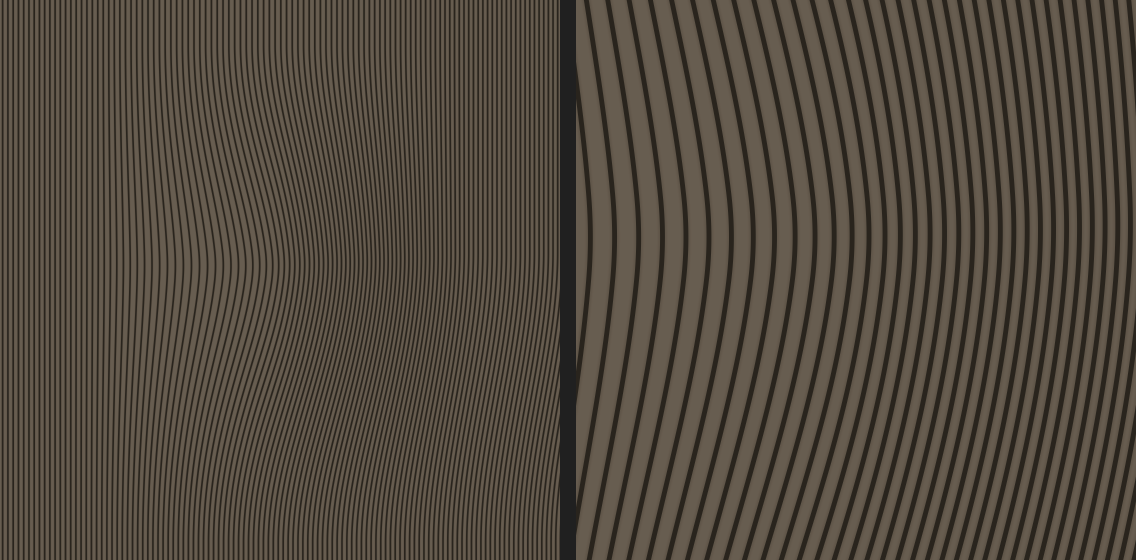
Left, the full canvas; right, a detail of the centre.
A WebGL 2 fragment shader for this pattern:

```glsl
#version 300 es
precision highp float;

uniform vec2 u_resolution;
out vec4 fragColor;

const float LINE_COUNT = 106.0;     // lines per canvas width at the left edge
const float CROWDING = 0.07;        // extra density toward the right
const float LINE_WIDTH = 0.0029;    // in canvas units
const float SHOULDER = 0.0022;      // soft shade beside each line
const float SWELL_HEIGHT = 0.07;    // broad shift of the right side
const float CREST_HEIGHT = 0.065;   // local bulge near the centre

const vec3 FACE_COLOR = vec3(0.405, 0.363, 0.312);
const vec3 SHOULDER_COLOR = vec3(0.37, 0.33, 0.28);
const vec3 LINE_COLOR = vec3(0.16, 0.142, 0.115);

// Sideways shift of the lines at a point
float lineShift(vec2 p) {
    float rise = smoothstep(0.03, 0.55, p.y);
    float fall = 1.0 - smoothstep(0.5, 0.92, p.y);
    float swell = smoothstep(0.1, 0.8, p.x);
    float crest = smoothstep(0.15, 0.52, p.x) * (1.0 - smoothstep(0.48, 0.85, p.x));
    return rise * (SWELL_HEIGHT * swell + CREST_HEIGHT * crest * fall);
}

// Continuous line index; each whole step is one repeat
float linePhase(vec2 p) {
    return LINE_COUNT * (p.x + CROWDING * p.x * p.x - lineShift(p));
}

// Phase gradient by central differences
vec2 phaseGradient(vec2 p) {
    vec2 e = vec2(0.001, 0.0);
    return vec2(linePhase(p + e.xy) - linePhase(p - e.xy),
                linePhase(p + e.yx) - linePhase(p - e.yx)) / (2.0 * e.x);
}

void main() {
    float canvasSize = min(u_resolution.x, u_resolution.y);
    vec2 p = gl_FragCoord.xy / canvasSize;
    float pixel = 1.0 / canvasSize;

    // Distance to the nearest line centre, in canvas units
    float toLine = abs(fract(linePhase(p)) - 0.5) / length(phaseGradient(p));
    float halfWidth = 0.5 * LINE_WIDTH;

    // Flat face, shaded shoulder, then the smoothed line
    float face = smoothstep(halfWidth, halfWidth + SHOULDER, toLine);
    float line = clamp(0.5 + (halfWidth - toLine) / pixel, 0.0, 1.0);
    vec3 color = mix(SHOULDER_COLOR, FACE_COLOR, face);
    color = mix(color, LINE_COLOR, line);

    fragColor = vec4(color, 1.0);
}
```
